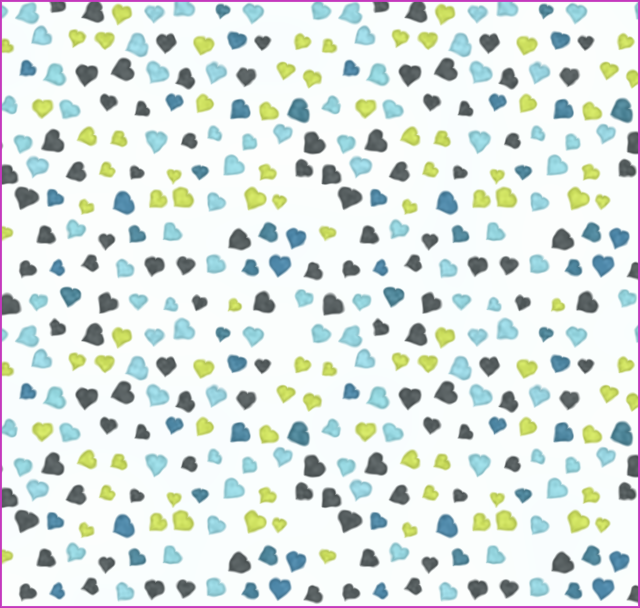
This pattern is drawn by a Shadertoy shader. Its source:

```glsl
// Scattered tilted watercolour hearts on white, repeating as a tile, in a thin magenta frame.

// Lengths are in canvas widths, heart measures in grid cells
const float CELL = 0.0505;               // grid spacing
const float TILE = 10.0;                 // cells per repeat
const float FRAME_WIDTH = 0.003;
const float EDGE_SOFTNESS = 0.05;
const float STAGGER = 0.25;              // sideways shift of alternate rows
const vec2 JITTER = vec2(0.30, 0.36);
const vec2 SIZE_RANGE = vec2(0.36, 0.585);
const vec2 TILT_RANGE = vec2(0.05, 1.30); // clockwise, radians
const float EMPTY_SHARE = 0.04;
const float ROUNDING = 0.04;
const float WOBBLE = 0.13;

const vec3 PAPER = vec3(0.992, 0.998, 0.992);
const vec3 PAPER_TINT = vec3(0.970, 0.992, 0.996);
const vec3 CHARCOAL = vec3(0.335, 0.365, 0.370);
const vec3 BLUE = vec3(0.30, 0.52, 0.65);
const vec3 TEAL = vec3(0.31, 0.52, 0.59);
const vec3 AQUA = vec3(0.58, 0.82, 0.86);
const vec3 LIME = vec3(0.79, 0.86, 0.37);
const vec3 MAGENTA = vec3(0.77, 0.22, 0.74);

float hash(vec2 p) {
    vec3 q = fract(vec3(p.xyx) * 0.1031);
    q += dot(q, q.yzx + 33.33);
    return fract((q.x + q.y) * q.z);
}

float noise(vec2 p) {
    vec2 i = floor(p), f = fract(p);
    f = f * f * (3.0 - 2.0 * f);
    return mix(mix(hash(i), hash(i + vec2(1, 0)), f.x),
               mix(hash(i + vec2(0, 1)), hash(i + vec2(1, 1)), f.x), f.y);
}

// Signed distance to a heart of about unit size, tip at the origin
float heartDistance(vec2 p) {
    p.x = abs(p.x);
    if (p.x + p.y > 1.0) return length(p - vec2(0.25, 0.75)) - 0.35355;
    vec2 toNotch = p - vec2(0.0, 1.0);
    vec2 toSide = p - 0.5 * max(p.x + p.y, 0.0);
    return sqrt(min(dot(toNotch, toNotch), dot(toSide, toSide))) * sign(p.x - p.y);
}

vec3 heartColor(float pick, float shade) {
    if (pick < 0.34) return CHARCOAL;
    if (pick < 0.55) return mix(TEAL, BLUE, shade);
    if (pick < 0.78) return AQUA + vec3(0.03, 0.0, 0.02) * (shade - 0.5);
    return LIME;
}

// Paints the hearts of the nearby cells over the given colour
vec3 paintHearts(vec3 color, vec2 grid, float pixel) {
    vec2 home = floor(grid);
    for (int y = -1; y <= 1; y++)
    for (int x = -1; x <= 1; x++) {
        vec2 cell = home + vec2(x, y);
        vec2 id = mod(cell, TILE) + 7.0;
        if (hash(id + 91.7) < EMPTY_SHARE) continue;

        // Place, tilt and scale
        vec2 center = cell + 0.5 + JITTER * (vec2(hash(id), hash(id + 17.3)) - 0.5);
        center.x += STAGGER * (2.0 * mod(id.y, 2.0) - 1.0);
        float size = mix(SIZE_RANGE.x, SIZE_RANGE.y, hash(id + 31.9));
        float tilt = mix(TILT_RANGE.x, TILT_RANGE.y, hash(id + 47.1));
        float c = cos(tilt), s = sin(tilt);
        vec2 p = mat2(c, s, -s, c) * (grid - center) / size;

        // Hand-drawn outline
        vec2 seed = id * 5.7;
        vec2 q = p + WOBBLE * (vec2(noise(p * 2.5 + seed), noise(p * 2.5 + seed + 40.0)) - 0.5);
        q.x *= 0.94 + 0.16 * hash(id + 53.3);
        float d = (heartDistance(q + vec2(0.0, 0.55)) - ROUNDING) * size;

        // Pigment with blotches and a darker rim
        vec3 pigment = heartColor(hash(id + 63.7), hash(id + 71.2));
        float rim = smoothstep(-0.14, -0.03, d);
        pigment *= 1.03 - 0.11 * rim;
        pigment += 0.09 * (noise(p * 4.0 + seed + 80.0) - 0.5);

        float soft = max(EDGE_SOFTNESS, pixel);
        color = mix(color, pigment, 1.0 - smoothstep(-soft, soft, d));
    }
    return color;
}

void mainImage(out vec4 fragColor, in vec2 fragCoord) {
    vec2 uv = fragCoord / iResolution.x;
    float pixel = 1.0 / iResolution.x;

    vec3 color = mix(PAPER, PAPER_TINT, 0.8 * noise(uv * 7.0));
    color = paintHearts(color, uv / CELL, pixel / CELL);

    // Frame
    vec2 border = min(uv, iResolution.xy / iResolution.x - uv);
    float inside = min(border.x, border.y) - FRAME_WIDTH;
    color = mix(MAGENTA, color, smoothstep(-0.7 * pixel, 0.7 * pixel, inside));

    fragColor = vec4(clamp(color, 0.0, 1.0), 1.0);
}
```
